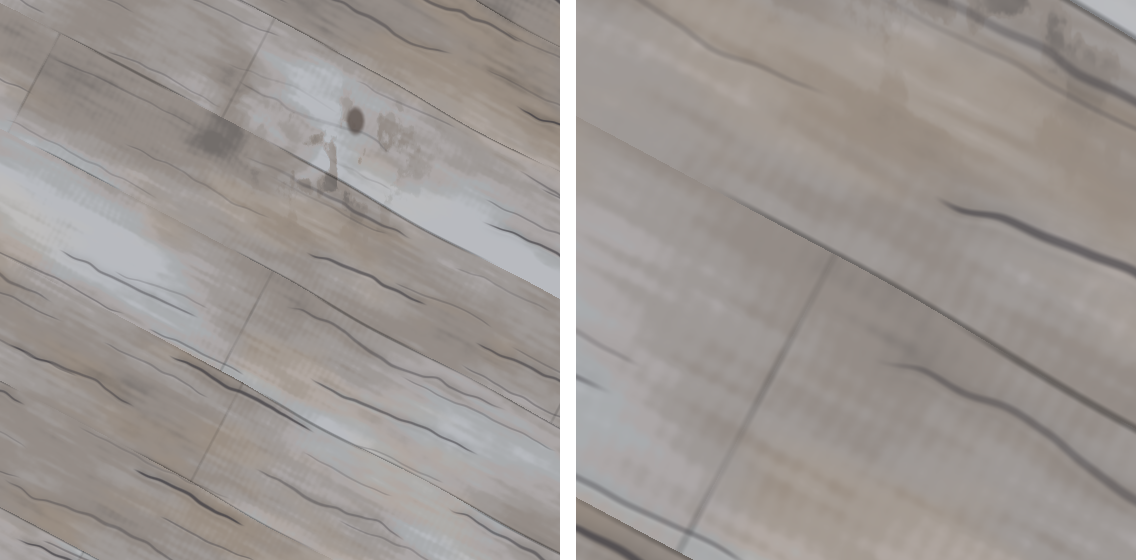
Left: the whole. Right: its middle third, enlarged.
Give the GLSL for this texture, as a three.js fragment shader.

```glsl
// Weathered, whitewashed wooden planks running diagonally, with a knot.
// Stretched noise in a rotated grain frame picks the tone from a colour ramp;
// tapered cracks, plank seams, end joints and knot shading are laid on top.

#define GRAIN_ANGLE -0.485
#define PLANK_WIDTH 0.2
#define PLANK_LENGTH 1.1
#define TONE_CONTRAST 1.15
#define FIBRE_STRENGTH 0.075
#define SAW_STRENGTH 0.016
#define CRACK_WIDTH 0.0025
#define CRACK_DARKNESS 0.78
#define KNOT_CENTRE vec2(0.49, 0.75)

varying vec2 vUv;

float hash(vec2 p) {
  return fract(sin(dot(p, vec2(127.1, 311.7))) * 43758.5453);
}

float noise(vec2 p) {
  vec2 i = floor(p), f = fract(p);
  f = f * f * (3.0 - 2.0 * f);
  return mix(mix(hash(i), hash(i + vec2(1.0, 0.0)), f.x),
             mix(hash(i + vec2(0.0, 1.0)), hash(i + vec2(1.0)), f.x), f.y);
}

float fbm(vec2 p) {
  float sum = 0.0, amp = 0.5;
  for (int i = 0; i < 5; i++) {
    sum += amp * noise(p);
    p = p * 2.03 + 17.3;
    amp *= 0.5;
  }
  return sum / 0.97;
}

float blob(vec2 p, vec2 size) {
  p /= size;
  return exp(-dot(p, p));
}

// Whitewash ramp, from dark brown through greys to pale blue
vec3 woodColour(float tone) {
  vec3 c = mix(vec3(0.45, 0.43, 0.42), vec3(0.58, 0.55, 0.53), smoothstep(-0.1, 0.27, tone));
  c = mix(c, vec3(0.62, 0.60, 0.59), smoothstep(0.27, 0.44, tone));
  c = mix(c, vec3(0.67, 0.65, 0.65), smoothstep(0.44, 0.57, tone));
  c = mix(c, vec3(0.66, 0.67, 0.68), smoothstep(0.57, 0.67, tone));
  return mix(c, vec3(0.72, 0.73, 0.75), smoothstep(0.67, 0.84, tone));
}

// One tapered, wandering crack per cell: x = line, y = halo, z = lit lower edge
vec3 cracks(vec2 g, vec2 cell, float width, float seed) {
  float row = floor(g.y / cell.y);
  float x = g.x / cell.x + hash(vec2(row, seed));
  vec2 id = vec2(floor(x), row) + seed;
  float span = 0.4 + 0.4 * hash(id + 3.1);
  float start = (1.0 - span) * hash(id + 5.7);
  float t = clamp((fract(x) - start) / span, 0.0, 1.0);
  float taper = 4.0 * t * (1.0 - t);
  float wander = 0.2 * (noise(vec2(g.x * 9.0, row + seed)) - 0.5)
               + 0.07 * (noise(vec2(g.x * 37.0, row + seed)) - 0.5);
  float centre = 0.5 + 0.3 * (hash(id + 9.2) - 0.5) + 0.12 * (t - 0.5) + wander;
  float d = (fract(g.y / cell.y) - centre) * cell.y;
  float w = width * taper * (0.5 + 0.7 * noise(vec2(g.x * 14.0, seed)));
  float shown = smoothstep(0.0, 0.35, taper) * step(0.28, hash(id + 12.4));
  shown *= 0.45 + 0.55 * hash(id + 15.8);
  float line = 1.0 - smoothstep(w * 0.3, w + 0.0022, abs(d));
  float halo = exp(-d * d / (cell.y * cell.y * 0.009));
  float edge = exp(-pow((d + width * 2.2) / 0.0025, 2.0));
  return vec3(line, halo, edge) * shown;
}

void main() {
  // Grain frame: x along the fibres, y across them, bulging around the knot
  float ca = cos(GRAIN_ANGLE), sa = sin(GRAIN_ANGLE);
  vec2 g = vec2(ca * vUv.x + sa * vUv.y, ca * vUv.y - sa * vUv.x);
  vec2 k = vUv - KNOT_CENTRE;
  float nearKnot = blob(k - vec2(0.04, 0.0), vec2(0.2, 0.13));
  vec2 fibre = g + vec2(0.0, 0.025 * nearKnot * (fbm(vUv * 11.0) * 2.0 - 1.0));

  // Plank rows with wavering seams
  float across = (g.y - 0.08 + 0.012 * (noise(vec2(g.x * 5.0, 2.0)) - 0.5)) / PLANK_WIDTH;
  float row = floor(across);
  float along = g.x / PLANK_LENGTH + hash(vec2(row, 4.0));
  float seamDist = abs(fract(across + 0.5) - 0.5) * PLANK_WIDTH;
  float jointDist = abs(fract(along + 0.5) - 0.5) * PLANK_LENGTH;

  // Broad wash and stain
  float tone = 0.49 + TONE_CONTRAST * (fbm(fibre * vec2(3.0, 8.0) + row * 3.7) - 0.5);
  tone += 0.14 * (hash(vec2(row, floor(along))) - 0.5);
  tone += 0.24 * blob(g - vec2(-0.2, 0.61), vec2(0.27, 0.08));
  tone += 0.24 * blob(g - vec2(0.53, 0.88), vec2(0.24, 0.08));
  tone += 0.22 * blob(g - vec2(0.62, 0.57), vec2(0.25, 0.06));
  tone -= 0.19 * smoothstep(1.07, 1.14, g.y);
  tone -= 0.17 * blob(g - vec2(-0.1, 0.8), vec2(0.4, 0.1));

  // Fine fibres, mottling and cross-cut saw marks
  tone += FIBRE_STRENGTH * 2.0 * (noise(fibre * vec2(13.0, 130.0)) - 0.5);
  tone += FIBRE_STRENGTH * 1.6 * (fbm(vUv * 55.0) - 0.5);
  tone += SAW_STRENGTH * sin(g.x * 520.0 + 5.0 * noise(g * 18.0)) * smoothstep(0.35, 0.7, noise(g * 6.0));

  // Knot: pale collar, faint rings, dark smears and broken flecks
  float rough = fbm(vUv * 22.0);
  float r = length(k * vec2(1.0, 1.2)) + 0.035 * (rough - 0.5);
  tone += 0.28 * exp(-pow((r - 0.1) / 0.03, 2.0)) * smoothstep(-0.03, 0.07, k.x);
  tone += 0.06 * sin(r * 150.0) * blob(k, vec2(0.11));
  tone -= 0.75 * rough * blob(k - vec2(-0.07, 0.1), vec2(0.035, 0.065));
  tone -= 0.6 * rough * blob(k - vec2(-0.11, 0.0), vec2(0.045, 0.04));
  tone -= 0.5 * smoothstep(0.56, 0.72, fbm(vUv * vec2(42.0, 24.0))) * blob(k - vec2(0.12, -0.03), vec2(0.12, 0.1));
  vec3 colour = woodColour(tone);
  colour += vec3(0.022, 0.006, -0.016) * smoothstep(0.5, 0.7, fbm(g * vec2(3.5, 9.0) + 31.0));

  // Dark eye of the knot
  float eye = length((k - vec2(0.145, 0.035)) / vec2(0.017, 0.026)) + 0.4 * (rough - 0.5);
  colour = mix(colour, vec3(0.39, 0.35, 0.33), 0.85 * (1.0 - smoothstep(0.6, 1.15, eye)));

  // Seams, end joints and cracks
  float seam = (1.0 - smoothstep(0.0005, 0.004, seamDist)) * smoothstep(0.38, 0.7, noise(vec2(g.x * 5.0, row)));
  float joint = 1.0 - smoothstep(0.0005, 0.004, jointDist);
  colour *= 1.0 - 0.3 * seam - 0.17 * joint * noise(g * 20.0);
  vec3 bold = cracks(g, vec2(0.56, 0.1), CRACK_WIDTH, 2.0) * (1.0 - 0.85 * nearKnot);
  vec3 thin = cracks(g + 0.037, vec2(0.42, 0.07), CRACK_WIDTH * 0.4, 23.0) * (1.0 - nearKnot);
  colour *= 1.0 - 0.12 * bold.y - 0.04 * thin.y;
  colour += 0.05 * bold.z + 0.03 * thin.z;
  colour = mix(colour, vec3(0.26, 0.25, 0.27), clamp(CRACK_DARKNESS * bold.x + 0.38 * thin.x, 0.0, 0.9));

  gl_FragColor = vec4(colour, 1.0);
}
```
